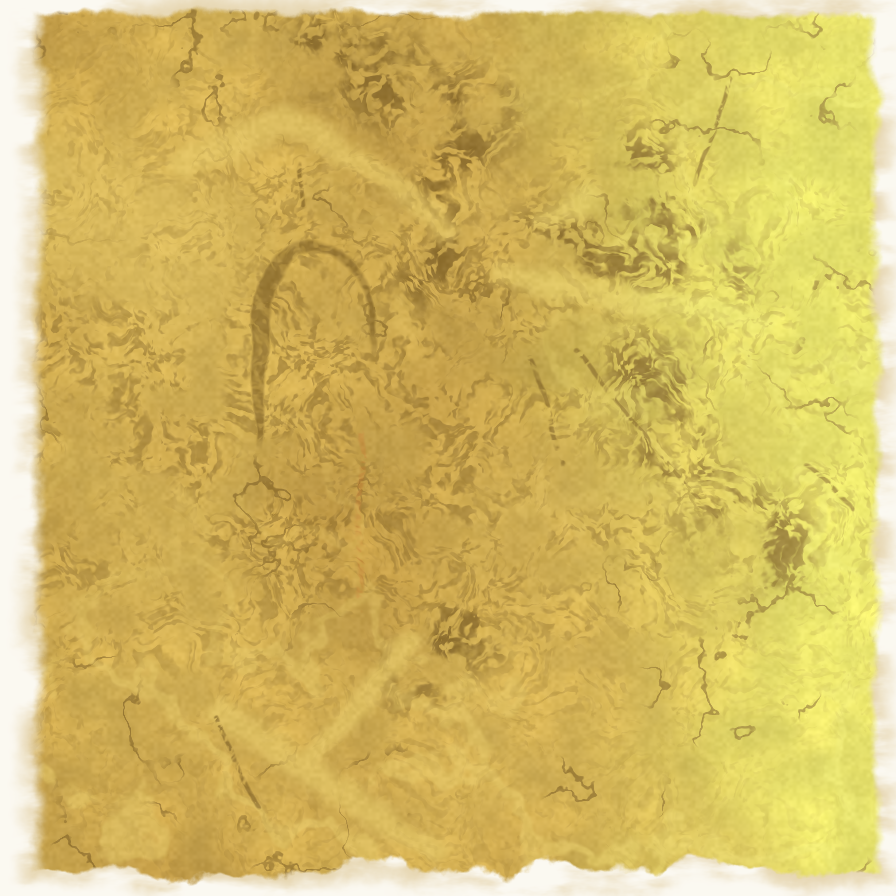
Give the GLSL for this texture, as a Shadertoy shader.

```glsl
const vec3 GOLD = vec3(0.835, 0.700, 0.335);
const vec3 OCHRE = vec3(0.735, 0.580, 0.260);
const vec3 LEMON = vec3(0.920, 0.905, 0.430);
const vec3 PALE = vec3(0.890, 0.775, 0.400);
const vec3 INK = vec3(0.470, 0.355, 0.140);
const vec3 RUST = vec3(0.800, 0.470, 0.200);
const vec3 PAPER = vec3(0.985, 0.975, 0.945);
const vec3 STAIN = vec3(0.880, 0.800, 0.620);
const vec4 MARGIN = vec4(0.045, 0.030, 0.022, 0.016); // left, bottom, right, top
const float GRAIN_SCALE = 135.0;
const float GRAIN_STRENGTH = 0.42;
const float CRACK_WIDTH = 0.014;

// Ink patches, thin scratches and pale strokes, as start and end points
const vec4 PATCHES[7] = vec4[](
    vec4(0.37, 0.95, 0.52, 0.87), vec4(0.52, 0.85, 0.48, 0.69),
    vec4(0.60, 0.72, 0.73, 0.70), vec4(0.71, 0.80, 0.79, 0.69),
    vec4(0.72, 0.58, 0.77, 0.55), vec4(0.75, 0.48, 0.86, 0.40),
    vec4(0.47, 0.26, 0.53, 0.31));
const vec4 SCRATCHES[7] = vec4[](
    vec4(0.815, 0.915, 0.775, 0.79), vec4(0.64, 0.61, 0.80, 0.42),
    vec4(0.59, 0.60, 0.63, 0.48), vec4(0.24, 0.20, 0.29, 0.10),
    vec4(0.90, 0.48, 0.95, 0.43), vec4(0.86, 0.35, 0.90, 0.41),
    vec4(0.335, 0.82, 0.34, 0.77));
const vec4 STROKES[7] = vec4[](
    vec4(0.345, 0.14, 0.45, 0.29), vec4(0.24, 0.21, 0.35, 0.13),
    vec4(0.35, 0.13, 0.48, 0.05), vec4(0.56, 0.69, 0.86, 0.64),
    vec4(0.33, 0.87, 0.50, 0.75), vec4(0.20, 0.81, 0.33, 0.87),
    vec4(0.61, 0.75, 0.66, 0.77));

float hash(vec2 p) {
    return fract(sin(dot(p, vec2(127.1, 311.7))) * 43758.5453);
}

float noise(vec2 p) {
    vec2 i = floor(p), f = fract(p);
    f = f * f * (3.0 - 2.0 * f);
    return mix(mix(hash(i), hash(i + vec2(1, 0)), f.x),
               mix(hash(i + vec2(0, 1)), hash(i + vec2(1, 1)), f.x), f.y);
}

float fbm(vec2 p) {
    float sum = 0.0, amp = 0.5;
    for (int i = 0; i < 5; i++) {
        sum += amp * noise(p);
        p = mat2(1.6, 1.2, -1.2, 1.6) * p + 17.3;
        amp *= 0.5;
    }
    return sum / 0.97;
}

float segment(vec2 p, vec4 s) {
    vec2 a = p - s.xy, b = s.zw - s.xy;
    return length(a - b * clamp(dot(a, b) / dot(b, b), 0.0, 1.0));
}

// Thin lines along the middle level of a noise field
float veins(vec2 p, float width) {
    return 1.0 - smoothstep(0.3 * width, width, abs(fbm(p) - 0.5));
}

// Arch with a thick left side and a faint right leg
float arch(vec2 p) {
    vec2 q = p - vec2(0.352, 0.60);
    float leftSide = smoothstep(0.02, -0.05, q.x);
    float ring = abs(length(vec2(q.x, max(q.y, 0.0) * 0.55)) - 0.067);
    float swell = exp(-pow((q.y - 0.04) / 0.09, 2.0));
    float width = 0.002 + leftSide * 0.007 * swell;
    float legs = smoothstep(-0.11, -0.08, q.y + 0.10 * (leftSide - 1.0));
    return legs * (1.0 - smoothstep(width - 0.001, width + 0.003, ring));
}

void mainImage(out vec4 fragColor, in vec2 fragCoord) {
    vec2 uv = fragCoord / iResolution.xy;
    vec2 warp = vec2(fbm(uv * 14.0), fbm(uv * 14.0 + 40.0)) - 0.5;
    vec2 p = uv + 0.045 * warp;
    float cloud = fbm(uv * 5.0 + 3.0);
    float blotch = fbm(uv * 22.0 + 9.0);

    // Gold ground, turning lemon on the right
    float lowLeft = smoothstep(0.75, 0.05, uv.x) * smoothstep(0.75, 0.1, uv.y);
    vec3 col = mix(GOLD, OCHRE, clamp(0.25 + 0.35 * lowLeft + 1.6 * (cloud - 0.5), 0.0, 1.0));
    float lemon = smoothstep(0.52, 0.98, uv.x + 0.25 * (cloud - 0.5) + 0.06 * (uv.y - 0.5));
    col = mix(col, LEMON, lemon);
    col *= 1.0 + 0.22 * (blotch - 0.5);

    // Pale strokes, veins and washed corner
    float pale = 0.0, patches = 0.0, scratch = 0.0;
    for (int i = 0; i < 7; i++) {
        pale = max(pale, smoothstep(0.024, 0.004, segment(p, STROKES[i])));
        patches = max(patches, smoothstep(0.085, 0.01, segment(p, PATCHES[i])));
        scratch = max(scratch, smoothstep(0.004, 0.001, segment(uv + 0.015 * warp, SCRATCHES[i])));
    }
    float wash = smoothstep(0.14, 0.02, segment(p, vec4(0.05, 0.77, 0.19, 0.72)));
    float low = smoothstep(0.5, 0.15, uv.y);
    float veil = veins(uv * 6.0 + 60.0, 0.035) * (0.15 + 0.45 * max(low, lemon));
    pale = max(max(0.75 * pale, 0.5 * wash), veil);
    col = mix(col, mix(PALE, vec3(0.94, 0.93, 0.47), lemon), pale);

    // Worm-like grain, dense in the patches
    vec2 g = uv * GRAIN_SCALE + 14.0 * warp;
    float worm = 0.65 * noise(g) + 0.35 * noise(g * 1.9 + 31.0);
    float calm = max(pale, 0.6 * lemon);
    float middle = smoothstep(0.15, 0.45, uv.y) * smoothstep(0.95, 0.65, uv.y);
    float density = (0.35 + 0.65 * middle) * smoothstep(0.3, 0.6, blotch) * (1.0 - 0.8 * calm);
    float grain = smoothstep(0.50, 0.78, worm + 0.08 * density) * density;
    float dense = patches * smoothstep(0.36, 0.58, fbm(uv * 24.0 + 70.0)) * (1.0 - 0.8 * pale);
    float ink = max(GRAIN_STRENGTH * grain, 0.72 * dense * smoothstep(0.32, 0.62, worm));

    // Broken cracks, scratches and the arch
    float gate = smoothstep(0.50, 0.64, fbm(uv * 9.0 + 25.0)) * (1.0 - pale);
    ink = max(ink, 0.55 * gate * veins(uv * 17.0, CRACK_WIDTH * 1.6));
    float broken = smoothstep(0.25, 0.60, worm);
    ink = max(ink, 0.60 * scratch * broken);
    ink = max(ink, arch(uv + 0.025 * warp) * (0.40 + 0.25 * broken));
    col = mix(col, INK + 0.08 * lemon, ink);
    float rust = smoothstep(0.005, 0.001, segment(uv + 0.02 * warp, vec4(0.405, 0.52, 0.40, 0.32)));
    col = mix(col, RUST, 0.3 * rust * broken);
    col += 0.05 * (noise(uv * 230.0) - 0.5);

    // Torn paper border with brushed stains
    vec4 edge = vec4(uv, 1.0 - uv) - MARGIN;
    float tear = fbm(uv * 18.0 + 5.0) - 0.5;
    float fine = fbm(uv * 65.0) - 0.5;
    edge += vec4(0.020, 0.050, 0.022, 0.022) * tear + 0.010 * fine;
    vec4 cover = smoothstep(-vec4(0.010, 0.003, 0.007, 0.004), vec4(0.010, 0.003, 0.007, 0.004), edge);
    float sheet = cover.x * cover.y * cover.z * cover.w;
    float gap = min(min(edge.x, edge.y), min(edge.z, edge.w));
    float brush = fbm(vec2(uv.x * 12.0, uv.y * 35.0) + 80.0);
    float stain = smoothstep(-0.035, 0.0, gap) * smoothstep(0.35, 0.65, brush);
    vec3 border = mix(PAPER, STAIN, 0.75 * stain);
    fragColor = vec4(clamp(mix(border, col, sheet), 0.0, 1.0), 1.0);
}
```
